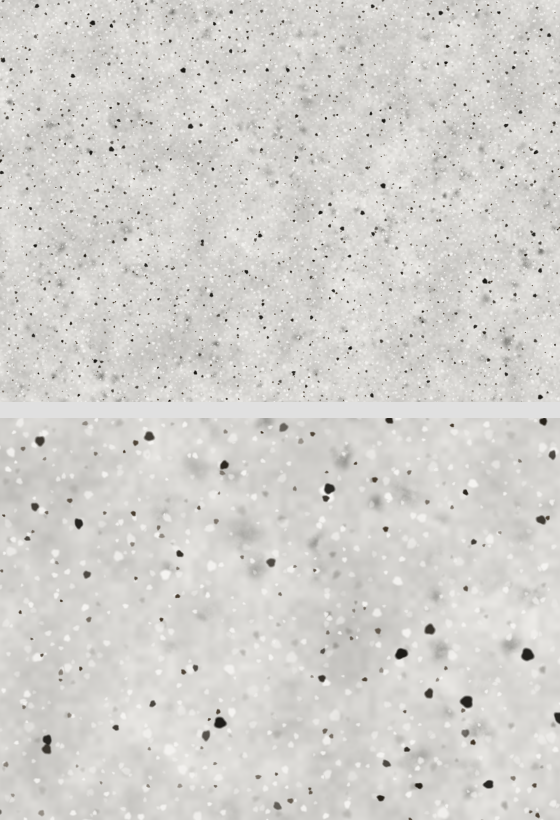
Top, the full canvas; bottom, a detail of the centre.
Reproduce this texture procedurally as a WebGL 2 fragment shader.

```glsl
#version 300 es
precision highp float;
// Pale speckled solid-surface stone: a softly clouded off-white ground,
// ragged grey smudges, translucent white chips and small dark grains.
// Every kind of grain is a jittered cell layer of irregular blobs.

uniform vec2 u_resolution;
out vec4 fragColor;

vec4 hash4(vec2 cell, float seed) {
    vec4 v = fract(vec4(cell.xyx, seed) * vec4(0.1031, 0.1030, 0.0973, 0.1099));
    v += dot(v, v.wzxy + 33.33);
    return fract((v.xxyz + v.yzzw) * v.zywx);
}

float valueNoise(vec2 p, float seed) {
    vec2 i = floor(p), f = fract(p);
    f = f * f * (3.0 - 2.0 * f);
    float low = mix(hash4(i, seed).x, hash4(i + vec2(1, 0), seed).x, f.x);
    float high = mix(hash4(i + vec2(0, 1), seed).x, hash4(i + vec2(1, 1), seed).x, f.x);
    return mix(low, high, f.y);
}

float fbm(vec2 p, float seed) {
    float sum = 0.0, weight = 0.5;
    for (int i = 0; i < 4; i++) {
        sum += weight * valueNoise(p, seed + float(i));
        p = mat2(0.8, 0.6, -0.6, 0.8) * p * 2.1;
        weight *= 0.5;
    }
    return sum / 0.9375;
}

// Opacity of one layer of scattered grains; sizes are fractions of the height.
float grains(vec2 p, float density, float chance, vec2 radiusRange,
             float softness, float faintest, float seed) {
    float pixel = 0.75 / u_resolution.y;
    vec2 home = floor(p * density);
    float opacity = 0.0;
    for (int y = -1; y <= 1; y++) {
        for (int x = -1; x <= 1; x++) {
            vec2 cell = home + vec2(x, y);
            vec4 place = hash4(cell, seed);
            if (place.z > chance) continue;
            vec4 form = hash4(cell, seed + 17.3);

            // Turn and stretch the grain, then dent its outline.
            vec2 q = p - (cell + place.xy) / density;
            float turn = 6.2832 * form.x;
            q = mat2(cos(turn), -sin(turn), sin(turn), cos(turn)) * q;
            q.x *= 1.0 + 0.4 * form.y;
            float angle = atan(q.y, q.x + 1e-6);
            float radius = mix(radiusRange.x, radiusRange.y, pow(form.z, 1.4));
            radius *= 1.0 + 0.09 * sin(3.0 * angle + 6.3 * form.y)
                          + 0.04 * sin(5.0 * angle + 6.3 * form.w);

            float inside = 1.0 - smoothstep(radius * (1.0 - softness) - pixel,
                                            radius + pixel, length(q));
            opacity = max(opacity, inside * mix(faintest, 1.0, form.w));
        }
    }
    return opacity;
}

void main() {
    vec2 p = gl_FragCoord.xy / u_resolution.y;

    // Clouded ground with a fine mottle
    float cloud = 0.45 * fbm(p * 8.0, 3.0) + 0.55 * fbm(p * 24.0, 11.0) - 0.5;
    float mottle = valueNoise(p * 150.0, 23.0) - 0.5;
    vec3 color = vec3(0.839, 0.833, 0.819) + 0.23 * cloud + 0.06 * mottle;

    // Grey smudges, gathered in loose patches and torn by noise
    float patches = smoothstep(0.38, 0.62, fbm(p * 8.0, 31.0));
    float torn = smoothstep(0.2, 0.8, fbm(p * 75.0, 37.0)) * 1.5;
    float smudge = grains(p, 25.0, 0.60, vec2(0.009, 0.025), 1.0, 0.35, 41.0);
    color = mix(color, vec3(0.42, 0.42, 0.40),
                0.68 * smudge * torn * mix(0.15, 1.0, patches));
    float fleck = grains(p, 44.0, 0.36, vec2(0.002, 0.0055), 0.7, 0.2, 53.0);
    color = mix(color, vec3(0.45, 0.44, 0.41), 0.55 * fleck * mix(0.5, 1.0, patches));

    // White chips, small and large
    float dust = grains(p, 72.0, 0.60, vec2(0.0015, 0.0034), 0.4, 0.25, 61.0);
    float chips = grains(p, 38.0, 0.82, vec2(0.0028, 0.0060), 0.4, 0.35, 71.0);
    color = mix(color, vec3(0.96, 0.955, 0.945), max(dust, chips));

    // Dark grains: brownish pinpoints, medium specks, a few larger ones
    float pinpoints = grains(p, 42.0, 0.38, vec2(0.0014, 0.0029), 0.3, 0.4, 83.0);
    float specks = grains(p, 24.0, 0.42, vec2(0.0027, 0.0050), 0.3, 0.6, 97.0);
    float large = grains(p, 13.0, 0.28, vec2(0.0045, 0.0076), 0.25, 0.9, 109.0);
    color = mix(color, vec3(0.22, 0.17, 0.11), 0.95 * pinpoints);
    color = mix(color, vec3(0.13, 0.11, 0.08), specks);
    color = mix(color, vec3(0.09, 0.085, 0.07), large);

    fragColor = vec4(color, 1.0);
}
```
